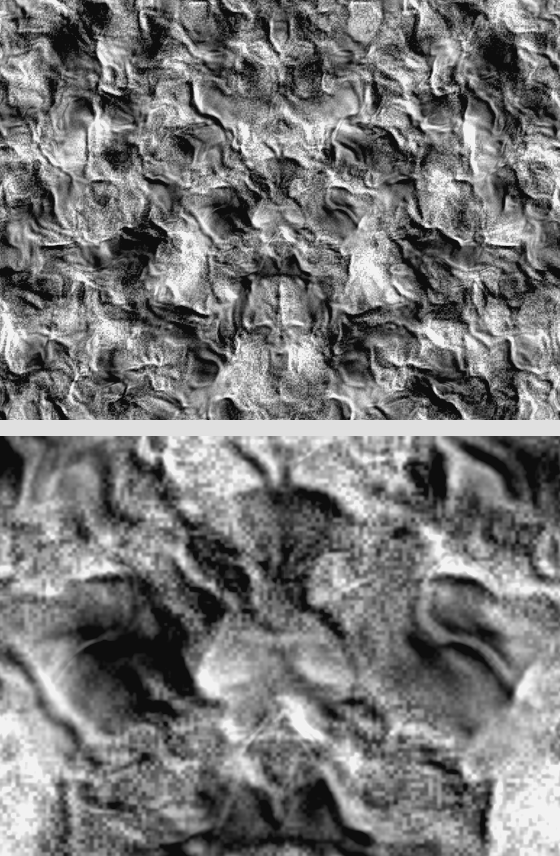
Top: the whole. Bottom: its middle third, enlarged.
A Shadertoy shader for this texture:

```glsl
// Grey, weathered rock relief folded about a vertical centre line.
// Warped noise forms veins, ledges and bumps, embossed by a slanted light;
// cloudy tones, stepped ledge tones and fine grain are laid over the relief.

const vec2 LIGHT_STEP = vec2(0.0036, 0.0030);
const float BASE_GREY = 0.445;
const float GRAIN_CELLS = 290.0;

float hash(vec2 p) {
    vec3 q = fract(p.xyx * vec3(0.1031, 0.1030, 0.0973));
    q += dot(q, q.yzx + 33.33);
    return fract((q.x + q.y) * q.z);
}

vec2 fade(vec2 t) {
    return t * t * t * (t * (t * 6.0 - 15.0) + 10.0);
}

float cornerSlope(vec2 cell, vec2 offset) {
    float angle = 6.28318 * hash(cell);
    return dot(vec2(cos(angle), sin(angle)), offset);
}

// Signed gradient noise, roughly -0.7 to 0.7
float gradientNoise(vec2 p) {
    vec2 i = floor(p), f = fract(p), u = fade(f);
    vec2 x = vec2(1.0, 0.0), y = vec2(0.0, 1.0);
    float low = mix(cornerSlope(i, f), cornerSlope(i + x, f - x), u.x);
    float high = mix(cornerSlope(i + y, f - y), cornerSlope(i + 1.0, f - 1.0), u.x);
    return mix(low, high, u.y);
}

// Signed value noise for the grain
float valueNoise(vec2 p) {
    vec2 i = floor(p), u = fade(fract(p));
    float low = mix(hash(i), hash(i + vec2(1, 0)), u.x);
    float high = mix(hash(i + vec2(0, 1)), hash(i + vec2(1, 1)), u.x);
    return mix(low, high, u.y) - 0.5;
}

float fbm(vec2 p, int octaves) {
    float sum = 0.0, gain = 0.6;
    for (int i = 0; i < octaves; i++) {
        sum += gain * gradientNoise(p);
        p = mat2(1.6, 1.2, -1.2, 1.6) * p + 19.7;
        gain *= 0.5;
    }
    return sum;
}

vec2 fold(vec2 p, float axis) {
    return vec2(abs(p.x - axis), p.y);
}

vec2 warp(vec2 p, float scale, float amount) {
    return p + amount * vec2(fbm(p * scale + 3.1, 2), fbm(p * scale + 57.4, 2));
}

// Raised line along the zero level of a field
float vein(float field, float sharpness) {
    float d = field * sharpness;
    return exp(-d * d);
}

float ledge(float field, float level, float softness) {
    return smoothstep(level - softness, level + softness, field);
}

float coarseField(vec2 p) {
    return fbm(p * 7.0 + 8.0, 3);
}

float fineField(vec2 p) {
    return fbm(p * 14.0 + 41.0, 3);
}

float rockHeight(vec2 p) {
    vec2 q = warp(p, 9.0, 0.06);
    float coarse = coarseField(q), fine = fineField(q);
    float broken = ledge(gradientNoise(p * 7.0 + 71.0), -0.2, 0.2);
    float height = vein(coarse, 14.0);
    height += 0.8 * broken * vein(fine, 8.0);
    height += 0.7 * ledge(fine, 0.18, 0.06);
    height += 0.7 * ledge(coarse, -0.16, 0.04);
    height += 1.25 * fbm(q * 23.0 + 5.0, 2);
    return height;
}

void mainImage(out vec4 fragColor, in vec2 fragCoord) {
    vec2 p = fragCoord / iResolution.y;
    float axis = 0.5 * iResolution.x / iResolution.y;
    vec2 folded = fold(p, axis);
    vec2 warped = warp(folded, 9.0, 0.06);

    // Slopes facing the upper right are lit on both sides of the fold
    float relief = rockHeight(fold(p - LIGHT_STEP, axis))
                 - rockHeight(fold(p + LIGHT_STEP, axis));

    // Cloudy tone, partly mirrored
    float clouds = 0.8 * fbm(folded * 7.5 + 23.0, 4) + 0.65 * fbm(p * 7.0 + 90.0, 4);
    float grey = BASE_GREY + clouds;

    // Ledges change tone abruptly at their edges
    grey += 0.14 * (ledge(fineField(warped), 0.0, 0.05) - 0.5);
    grey += 0.10 * (ledge(coarseField(warped), 0.0, 0.03) - 0.5);

    // Relief light and fine grain, which fades out in places
    float grain = mix(0.12, 0.36, ledge(gradientNoise(folded * 9.0 + 33.0), -0.1, 0.25));
    grey += 0.40 * relief + grain * valueNoise(p * GRAIN_CELLS);

    fragColor = vec4(vec3(clamp(grey, 0.05, 0.95)), 1.0);
}
```
